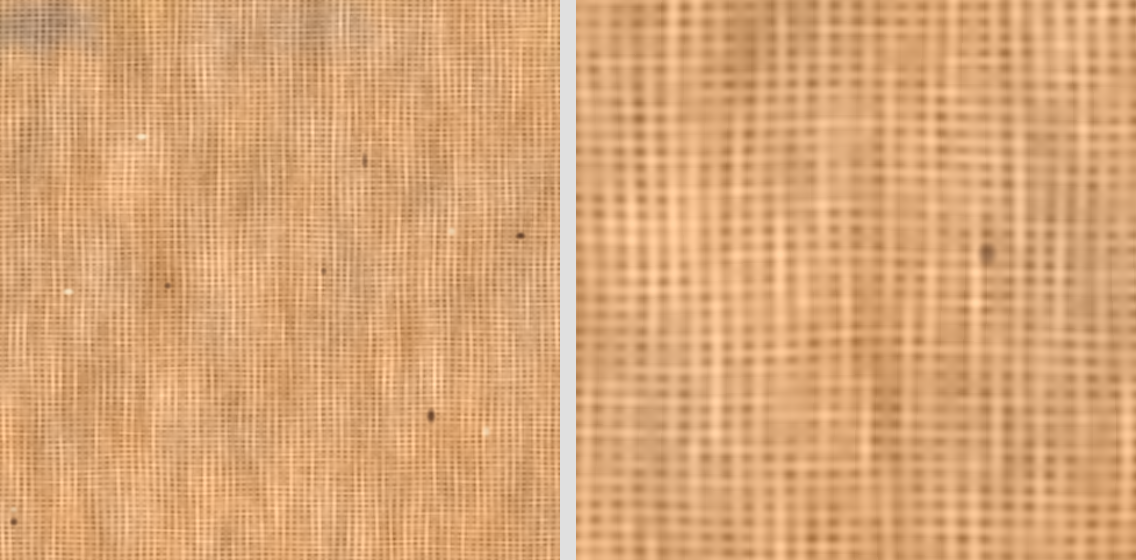
Left, the full canvas; right, a detail of the centre.
Write a Shadertoy shader that draws this texture.

```glsl
// Coarse tan sackcloth: a fine grid of warp and weft threads with dark pores.
// Cosine ridges form the threads; gradient noise varies each thread and adds
// streaks, blotches and stains. Hashed loops scatter dark specks and pale flecks.

#define THREADS vec2(78.0, 104.0)
#define CLOTH_COLOR vec3(0.848, 0.648, 0.460)
#define WARP_RELIEF 0.037
#define WEFT_RELIEF 0.021
#define PORE_DEPTH 0.060
#define THREAD_WEAR 0.15
#define BLOTCH_WEAR 0.135
#define WOBBLE 0.0040
#define DARK_SPECKS 6
#define PALE_FLECKS 5

const float TAU = 6.2831853;

vec2 hash2(vec2 p) {
    vec3 q = fract(vec3(p.xyx) * vec3(0.1031, 0.1030, 0.0973));
    q += dot(q, q.yzx + 33.33);
    return fract((q.xx + q.yz) * q.zy);
}

float cornerSlope(vec2 cell, vec2 offset) {
    float angle = TAU * hash2(cell + 57.0).x;
    return dot(vec2(cos(angle), sin(angle)), offset);
}

// Gradient noise, roughly -0.7 to 0.7
float gradientNoise(vec2 p) {
    vec2 i = floor(p), f = p - i;
    vec2 u = f * f * f * (f * (f * 6.0 - 15.0) + 10.0);
    vec2 e = vec2(1.0, 0.0);
    float low = mix(cornerSlope(i, f), cornerSlope(i + e, f - e), u.x);
    float high = mix(cornerSlope(i + e.yx, f - e.yx), cornerSlope(i + 1.0, f - 1.0), u.x);
    return mix(low, high, u.y);
}

// Brightness of the weave around zero
float weaveTone(vec2 p) {
    vec2 bend = vec2(gradientNoise(p * vec2(14.0, 7.0)),
                     gradientNoise(p * vec2(7.0, 14.0) + 40.0));
    vec2 t = (p + WOBBLE * bend) * THREADS;
    vec2 id = floor(t);
    vec2 ridge = -cos(TAU * t);
    vec2 gap = 0.5 - 0.5 * ridge;

    // Each thread fades and thickens along its own length
    float warpWear = gradientNoise(vec2(id.x * 1.37 + 0.4, p.y * 11.0));
    float weftWear = gradientNoise(vec2(p.x * 15.0, id.y * 1.43 + 90.4));
    float poreSize = 1.0 + 2.2 * gradientNoise(t * 0.43 + 20.0);
    float checker = 1.0 - 2.0 * mod(id.x + id.y, 2.0);

    float tone = WARP_RELIEF * ridge.x * (1.0 + 1.3 * warpWear);
    tone += WEFT_RELIEF * ridge.y * (1.0 + 1.3 * weftWear);
    tone += PORE_DEPTH * (0.25 - gap.x * gap.y * poreSize);
    tone += THREAD_WEAR * (0.6 * warpWear * (1.0 - gap.x) + 0.3 * weftWear * (1.0 - gap.y));
    tone += 0.008 * checker * (1.0 - gap.x) * (1.0 - gap.y);
    return tone + 0.05 * gradientNoise(t * vec2(1.1, 0.7) + 7.0);
}

// Vertical streaks and soft patches
float blotchTone(vec2 p) {
    float streak = gradientNoise(p * vec2(24.0, 5.0) + 11.0);
    float patchy = gradientNoise(p * vec2(8.0, 5.0) + 31.0);
    float fine = gradientNoise(p * vec2(38.0, 16.0) + 63.0);
    return BLOTCH_WEAR * (0.6 * streak + 0.4 * patchy + 0.4 * fine);
}

// Soft elliptical mark, 1 at its middle
float mark(vec2 p, vec2 center, vec2 radius) {
    return 1.0 - smoothstep(0.1, 1.0, length((p - center) / radius));
}

void mainImage(out vec4 fragColor, in vec2 fragCoord) {
    vec2 p = fragCoord / iResolution.xy;
    vec3 color = CLOTH_COLOR + weaveTone(p) + blotchTone(p);

    // Broad tint: slightly redder below, yellower above
    float tint = gradientNoise(p * 3.0 + 5.0);
    color += vec3(0.018, 0.004, -0.010) * (1.0 - smoothstep(0.0, 0.5, p.y));
    color += vec3(-0.008, 0.012, -0.03) * smoothstep(0.6, 1.0, p.y) * smoothstep(-0.2, 0.4, tint);
    color += vec3(-0.025, 0.006, 0.035) * gradientNoise(p * vec2(9.0, 7.0) + 80.0);

    // Grey stains near the upper edge
    float ragged = 1.0 + 0.6 * gradientNoise(p * 16.0);
    color += vec3(-0.17, -0.10, -0.02) * mark(p, vec2(0.06, 0.95), vec2(0.15, 0.09) * ragged);
    color += vec3(-0.04, -0.005, 0.03) * mark(p, vec2(0.52, 0.96), vec2(0.20, 0.09) * ragged);

    // Dark specks, some drawn out along the warp
    for (int i = 0; i < DARK_SPECKS; i++) {
        vec2 seed = vec2(float(i) * 7.0 + 3.0, 19.0);
        vec2 size = hash2(seed + 50.0);
        vec2 radius = vec2(0.007 + 0.005 * size.x, 0.008 + 0.016 * size.y * size.y);
        float speck = mark(p, hash2(seed), radius);
        color = mix(color, vec3(0.27, 0.14, 0.07), speck * (0.35 + 0.45 * size.x));
    }

    // Pale flecks of lint
    for (int i = 0; i < PALE_FLECKS; i++) {
        vec2 seed = vec2(float(i) * 5.0 + 8.0, 71.0);
        vec2 size = hash2(seed + 30.0);
        float fleck = mark(p, hash2(seed), vec2(0.009, 0.007) + 0.009 * size * size);
        color = mix(color, vec3(1.0, 0.93, 0.80), fleck * (0.4 + 0.55 * size.x));
    }

    fragColor = vec4(clamp(color, 0.0, 1.0), 1.0);
}
```
